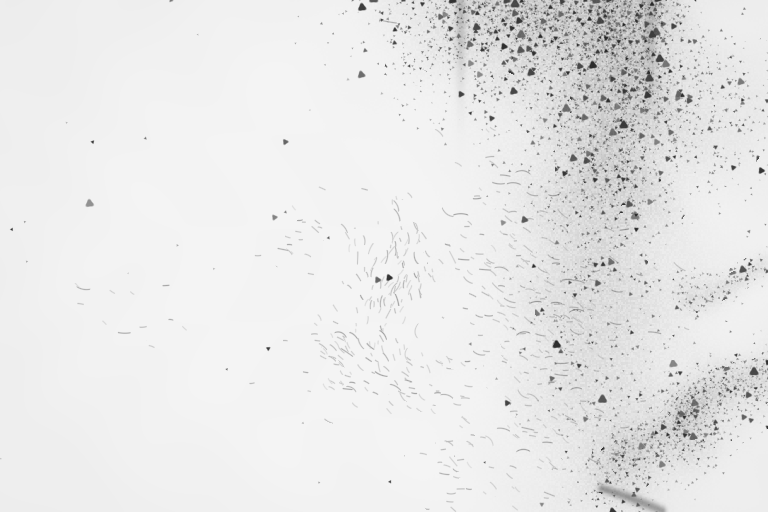
Write a Shadertoy shader that draws this texture.

```glsl
// A pale plaster wall with mould specks and hairline cracks.
// Soft ellipses set where mould grows; jittered cells scatter round specks,
// and curved strokes follow an angle field to form the cracks.

vec2 hash2(vec2 cell) {
    vec3 h = fract(cell.xyx * vec3(0.1031, 0.1030, 0.0973));
    h += dot(h, h.yzx + 33.33);
    return fract((h.xx + h.yz) * h.zy);
}

float blob(vec2 p, vec2 center, vec2 radius) {
    vec2 q = (p - center) / radius;
    return exp(-dot(q, q));
}

float segmentDist(vec2 p, vec2 a, vec2 b) {
    vec2 ab = b - a;
    return length(p - a - ab * clamp(dot(p - a, ab) / dot(ab, ab), 0.0, 1.0));
}

float band(vec2 p, vec2 a, vec2 b, float width) {
    float d = segmentDist(p, a, b) / width;
    return exp(-d * d);
}

// Edge one pixel wide; shapes thinner than a pixel fade instead of growing
float coverage(float dist, float radius) {
    float px = 1.0 / iResolution.y;
    return smoothstep(px, -px, dist - radius) * min(1.0, 2.0 * radius / px);
}

// Round specks, one candidate in each cell
float specks(vec2 p, float scale, float density, float rMin, float rMax) {
    vec2 base = floor(p * scale);
    float ink = 0.0;
    for (int j = -1; j <= 1; j++)
    for (int i = -1; i <= 1; i++) {
        vec2 cell = base + vec2(i, j);
        vec2 jitter = hash2(cell + scale);
        vec2 kind = hash2(cell + scale * 3.0 + 17.0);
        float radius = mix(rMin, rMax, kind.y * kind.y);
        vec2 q = p - (cell + jitter) / scale;
        float dist = length(q) * (1.0 + 0.2 * sin(3.0 * atan(q.y, q.x + 1e-6) + 6.3 * kind.y));
        float tone = mix(0.4, 0.8, fract(kind.y * 7.3 + jitter.x));
        ink = max(ink, step(kind.x, density) * tone * coverage(dist, radius));
    }
    return ink;
}

// Short bent hairlines, one candidate in each cell
float cracks(vec2 p, float scale, float density, float angle) {
    vec2 base = floor(p * scale);
    float ink = 0.0;
    for (int j = -1; j <= 1; j++)
    for (int i = -1; i <= 1; i++) {
        vec2 cell = base + vec2(i, j);
        vec2 jitter = hash2(cell + 71.0 + scale);
        vec2 kind = hash2(cell + 139.0 + scale);
        float a = angle + (kind.y - 0.5) * 1.1;
        vec2 q = p - (cell + jitter) / scale;
        q = vec2(q.x * cos(a) + q.y * sin(a), q.y * cos(a) - q.x * sin(a));
        q.y += (jitter.x - 0.5) * 50.0 * q.x * q.x;
        float halfLength = mix(0.15, 0.65, jitter.y) / scale;
        float dist = length(vec2(max(abs(q.x) - halfLength, 0.0), q.y));
        float tone = mix(0.25, 0.7, kind.y);
        ink = max(ink, step(kind.x, density) * tone * coverage(dist, 0.0008));
    }
    return ink;
}

float mouldDensity(vec2 p) {
    float m = 0.85 * blob(p, vec2(1.02, 1.03), vec2(0.20, 0.17));
    m += 0.65 * blob(p, vec2(1.23, 0.97), vec2(0.09, 0.18));
    m += 0.35 * blob(p, vec2(1.19, 0.72), vec2(0.10, 0.15));
    m += 0.22 * blob(p, vec2(1.40, 0.80), vec2(0.13, 0.14));
    m += 0.12 * blob(p, vec2(1.17, 0.40), vec2(0.13, 0.32));
    m += 0.40 * band(p, vec2(1.36, 0.42), vec2(1.49, 0.48), 0.035);
    m += 0.50 * band(p, vec2(1.23, 0.11), vec2(1.34, 0.16), 0.065);
    m += 0.55 * band(p, vec2(1.36, 0.20), vec2(1.50, 0.28), 0.052);
    // Clean patches where the wall shows through
    m *= 1.0 - blob(p, vec2(1.43, 0.95), vec2(0.09, 0.07));
    m *= 1.0 - 0.9 * blob(p, vec2(1.35, 0.54), vec2(0.09, 0.05));
    m *= 1.0 - 0.9 * blob(p, vec2(1.40, 0.36), vec2(0.10, 0.04));
    return m * (1.0 - 0.9 * blob(p, vec2(1.45, 0.08), vec2(0.09, 0.08)));
}

void mainImage(out vec4 fragColor, in vec2 fragCoord) {
    vec2 p = fragCoord / iResolution.y;
    vec2 warp = 0.012 * sin(p.yx * vec2(31.0, 27.0) + 2.0 * sin(p * 19.0));
    float mould = mouldDensity(p + warp);

    // Plaster: bright middle, dimmer corners, faint mottling
    float wall = 0.955 - 0.025 * smoothstep(0.45, 1.0, length((p - vec2(0.8, 0.5)) / vec2(1.0, 0.8)));
    wall += 0.003 * sin(p.x * 23.0 + 2.0 * sin(p.y * 9.0)) * sin(p.y * 17.0);

    // Grey film with grain and vertical drips
    float film = 0.15 * mould + 0.075 * blob(p + warp, vec2(1.17, 0.50), vec2(0.16, 0.50));
    film *= 0.65 + 0.7 * hash2(floor(p * 300.0)).x;
    film += 0.16 * blob(p, vec2(0.90, 1.0), vec2(0.010, 0.15));
    film += 0.12 * blob(p, vec2(1.27, 0.95), vec2(0.012, 0.12));
    film += 0.30 * band(p + 0.4 * warp, vec2(1.18, 0.05), vec2(1.29, 0.0), 0.008);

    // Specks from coarse to dust
    float ink = specks(p, 58.0, mould * 0.75 + 0.002, 0.0018, 0.0075);
    ink = max(ink, specks(p, 105.0, mould * 0.6, 0.001, 0.0038));
    ink = max(ink, 0.65 * specks(p, 190.0, mould * 0.7, 0.0007, 0.002));

    // Cracks: steep in the middle, shallow around it
    float crack = 0.65 * blob(p, vec2(0.78, 0.46), vec2(0.06, 0.11));
    crack += 0.60 * blob(p, vec2(0.69, 0.31), vec2(0.07, 0.07));
    crack += 0.40 * blob(p, vec2(0.82, 0.25), vec2(0.08, 0.05));
    crack += 0.22 * blob(p, vec2(0.61, 0.53), vec2(0.07, 0.06));
    crack += 0.30 * blob(p, vec2(1.00, 0.47), vec2(0.12, 0.15));
    crack += 0.25 * blob(p, vec2(1.07, 0.27), vec2(0.12, 0.22));
    crack += 0.22 * blob(p, vec2(0.88, 0.11), vec2(0.07, 0.09));
    crack += 0.07 * blob(p, vec2(0.22, 0.38), vec2(0.14, 0.07));
    crack *= 1.0 - 0.9 * blob(p, vec2(0.88, 0.36), vec2(0.06, 0.07));
    float angle = mix(2.75, 1.2, blob(p, vec2(0.76, 0.45), vec2(0.10, 0.17)));
    float lines = max(cracks(p, 48.0, crack, angle), 0.7 * cracks(p, 85.0, crack * 0.6, angle));

    float grey = (wall - film) * (1.0 - ink) * (1.0 - 0.75 * lines);
    fragColor = vec4(vec3(clamp(grey, 0.0, 1.0)), 1.0);
}
```
